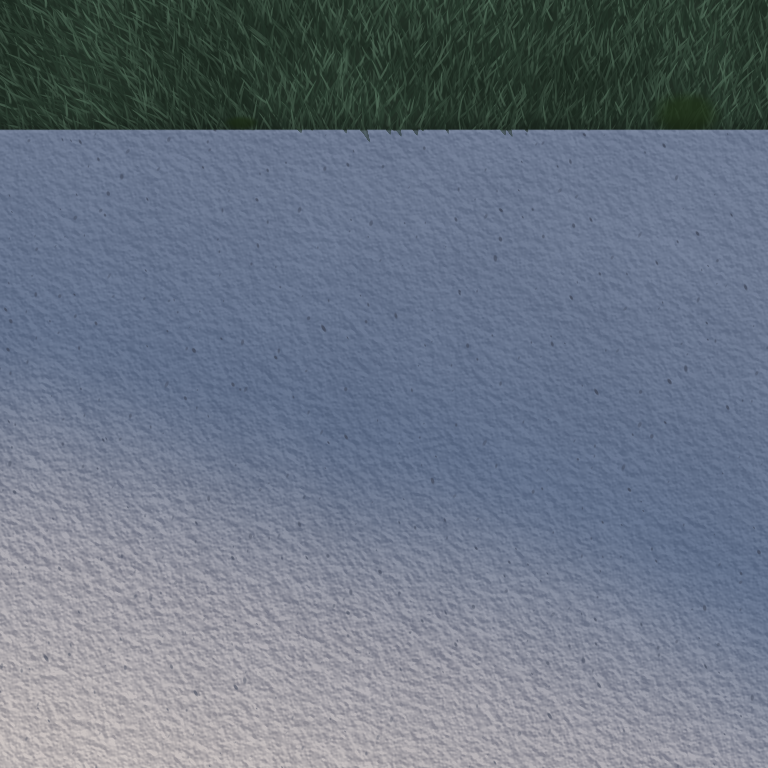
Reproduce this texture procedurally as a Shadertoy shader.

```glsl
vec2 hash2(vec2 p) {
    vec3 q = fract(p.xyx * vec3(0.1031, 0.1030, 0.0973));
    q += dot(q, q.yzx + 33.33);
    return fract((q.xx + q.yz) * q.zy);
}

// Smooth cellular noise: a random-height soft bump in every cell
float bumps(vec2 p) {
    vec2 cell = floor(p);
    float sum = 0.0;
    for (int j = -1; j <= 1; j++)
    for (int i = -1; i <= 1; i++) {
        vec2 c = cell + vec2(i, j);
        vec2 d = c + hash2(c) - p;
        sum += (hash2(c + 71.0).x - 0.5) * exp(-4.5 * dot(d, d));
    }
    return sum;
}

float relief(vec2 uv) {
    vec2 p = vec2(0.87 * uv.x - 0.5 * uv.y, 0.5 * uv.x + 0.87 * uv.y) * vec2(0.85, 1.1);
    return 0.8 * bumps(p * 85.0) + 0.65 * bumps(p.yx * 165.0 + 9.0) + 0.45 * bumps(p * 310.0 + 31.0);
}

// Broad cloudy variation from warped sines
float mottle(vec2 p) {
    float sum = 0.0, amp = 0.5;
    for (int i = 0; i < 5; i++) {
        p = mat2(0.8, -0.6, 0.6, 0.8) * p * 1.7 + 1.3;
        p += 0.6 * sin(p.yx * 0.9 + float(i));
        sum += amp * sin(p.x) * sin(p.y);
        amp *= 0.62;
    }
    return sum;
}

// Small irregular holes, one candidate per grid cell
float pits(vec2 uv, float px) {
    float cover = 0.0;
    for (int k = 0; k < 2; k++) {
        float scale = 17.0 + 14.0 * float(k);
        vec2 g = uv * scale + 5.3 * float(k), cell = floor(g);
        vec2 rnd = hash2(cell + 13.0), shape = hash2(cell + 29.0);
        vec2 d = (fract(g) - 0.1 - 0.8 * hash2(cell)) / scale;
        d.x += d.y * (shape.x - 0.5);
        float r = mix(0.0008, 0.0027, rnd.y * rnd.y);
        float hole = 1.0 - smoothstep(r - px, r + px, length(d * vec2(1.2, mix(0.6, 1.1, shape.y))));
        cover = max(cover, hole * step(rnd.x, 0.45) * (0.4 + 0.6 * shape.x));
    }
    return cover;
}

vec3 concrete(vec2 uv, float px) {
    float cloud = mottle(uv * 3.0);
    float depth = 0.45 - 0.2 * uv.x - 0.15 * uv.x * uv.x - uv.y + 0.02 * cloud;
    float lit = smoothstep(-0.15, 0.2, depth);

    // Blue shade, deepest just above the sunlit area
    vec3 col = mix(vec3(0.375, 0.435, 0.54), vec3(0.415, 0.465, 0.56),
                   smoothstep(0.05, 0.5, -depth + 0.12 * (0.5 - uv.x)));
    col = mix(col, vec3(0.59, 0.59, 0.63), lit);
    col = mix(col, vec3(0.72, 0.695, 0.695), smoothstep(0.1, 0.46, depth));
    col += 0.013 * cloud * (1.0 - 0.5 * lit) + 0.009 * mottle(uv * 17.0);

    // Rough plaster relief, harder in the light
    float slope = relief(uv + vec2(0.0008, 0.0012)) - relief(uv - vec2(0.0008, 0.0012));
    slope = clamp(slope, -0.35, 0.25);
    col += slope * mix(vec3(0.12), vec3(0.32, 0.3, 0.26), lit);
    col = mix(col, vec3(0.25, 0.28, 0.35), pits(uv, px) * mix(0.85, 0.6, lit));

    // Worn upper rim
    col += 0.025 * smoothstep(0.004, 0.0, abs(uv.y - 0.829));
    return col;
}

vec3 grass(vec2 uv, float px) {
    float cloud = mottle(uv * 7.0);
    vec3 col = vec3(0.125, 0.175, 0.14) + 0.025 * cloud;

    // Overlapping layers of tapered blades
    for (int k = 0; k < 15; k++) {
        float layer = float(k) / 14.0;
        vec2 g = uv * 46.0 + vec2(7.31, 3.77) * float(k), cell = floor(g);
        for (int j = -1; j <= 1; j++)
        for (int i = -1; i <= 1; i++) {
            vec2 c = cell + vec2(i, j), id = c + 37.0 * float(k);
            vec2 rnd = hash2(id), look = hash2(id + 101.0);
            float lean = mix(-0.7, 0.2, smoothstep(0.05, 0.65, uv.x)) + 1.3 * (rnd.x - 0.5);
            vec2 dir = vec2(sin(lean), cos(lean));
            vec2 d = (g - c - hash2(id + 53.0)) / 46.0;
            float len = mix(0.010, 0.021, rnd.y);
            float along = dot(d, dir) / len;
            float side = dot(d, vec2(dir.y, -dir.x)) + 0.003 * (look.y - 0.5) * along * along;
            float width = 0.0014 * (1.0 - 0.7 * smoothstep(-0.5, 1.0, along));
            float blade = (1.0 - smoothstep(width - 0.7 * px, width + 0.7 * px, abs(side)))
                        * (1.0 - smoothstep(0.6, 1.0, abs(along)));
            vec3 tint = mix(vec3(0.125, 0.185, 0.145), vec3(0.29, 0.385, 0.32), look.x * look.x);
            tint *= 0.85 + 0.25 * layer + 0.1 * along + 0.15 * cloud;
            col = mix(col, tint, blade * 0.75);
        }
    }

    // Bare mossy hollows by the rim
    vec2 hollow = (uv - vec2(0.895, 0.85)) / vec2(0.05, 0.033);
    vec2 small = (uv - vec2(0.315, 0.84)) / vec2(0.03, 0.012);
    float bare = 1.0 - smoothstep(0.5, 1.1, min(length(hollow), length(small) + 0.3) + 0.25 * cloud);
    col = mix(col, vec3(0.12, 0.185, 0.095), bare * 0.8);
    return col * mix(0.8, 1.0, smoothstep(0.83, 0.855, uv.y));
}

void mainImage(out vec4 fragColor, in vec2 fragCoord) {
    vec2 uv = fragCoord / iResolution.xy;
    float px = 1.0 / iResolution.y;
    vec3 col = concrete(uv, px);

    // A few faint tufts hang over the straight rim
    float fringe = smoothstep(0.3, 0.45, uv.x) * (1.0 - smoothstep(0.68, 0.8, uv.x));
    float tuft = max(bumps(vec2(uv.x * 150.0 + uv.y * 60.0, uv.y * 25.0)) - 0.12, 0.0);
    float rim = 0.831 - 0.03 * fringe * tuft;
    float cover = smoothstep(rim - px, rim + px, uv.y) * mix(0.5, 1.0, smoothstep(0.829, 0.832, uv.y));
    if (uv.y > 0.8) col = mix(col, grass(uv, px), cover);
    fragColor = vec4(col, 1.0);
}
```
